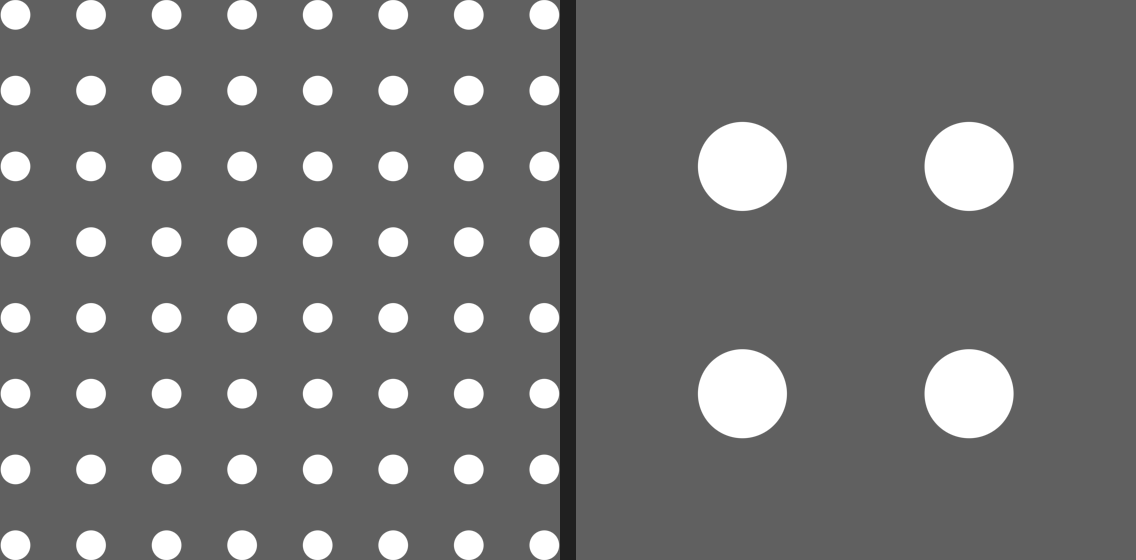
Left, the full canvas; right, a detail of the centre.
Reproduce this pattern procedurally as a WebGL 1 fragment shader.

```glsl
precision highp float;
// White polka dots in an 8 by 8 square grid on flat grey.

uniform vec2 u_resolution;

// Signed distance to the nearest dot of a grid starting at firstCentre.
float dotGrid(vec2 p, vec2 firstCentre, vec2 spacing, float radius) {
  vec2 cell = (p - firstCentre) / spacing;
  vec2 offset = (fract(cell + 0.5) - 0.5) * spacing;
  return length(offset) - radius;
}

void main() {
  vec2 uv = gl_FragCoord.xy / u_resolution;
  float pixel = 1.0 / min(u_resolution.x, u_resolution.y);

  float dist = dotGrid(uv, vec2(0.0277, 0.0264), vec2(0.1349, 0.1353), 0.0265);

  // Edge softened over about one pixel
  float coverage = 1.0 - smoothstep(-0.75 * pixel, 0.75 * pixel, dist);

  vec3 grey = vec3(0.376);
  vec3 white = vec3(1.0);
  gl_FragColor = vec4(mix(grey, white, coverage), 1.0);
}
```
